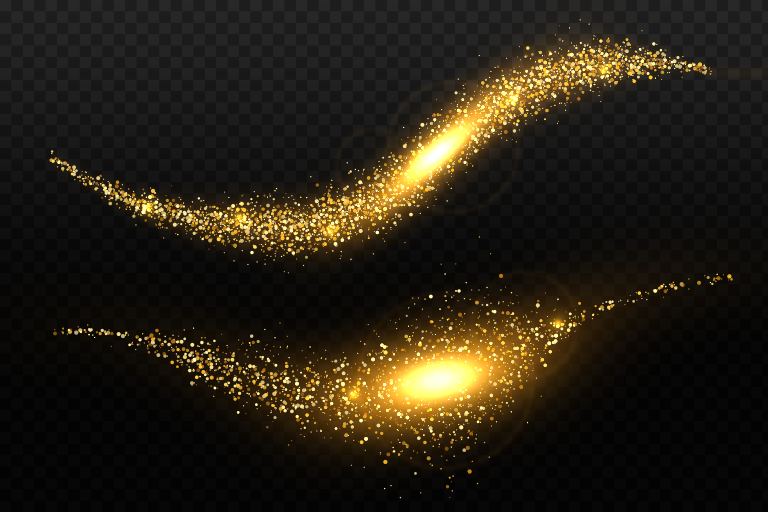
Reproduce this background procedurally as a Shadertoy shader.

```glsl
const vec3 AMBER = vec3(0.60, 0.36, 0.05);
const vec3 GOLD = vec3(0.93, 0.70, 0.13);
const vec3 PALE = vec3(1.0, 0.92, 0.62);
const vec3 WHITE = vec3(1.0, 0.97, 0.86);

vec3 hash3(vec2 p) {
    vec3 k = vec3(dot(p, vec2(127.1, 311.7)), dot(p, vec2(269.5, 183.3)), dot(p, vec2(419.2, 371.9)));
    return fract(sin(k) * 9758.5);
}

mat2 rotation(float angle) {
    float c = cos(angle), s = sin(angle);
    return mat2(c, s, -s, c);
}

float bell(float x) { return exp(-x * x); }

// Cubic between two knots, each given as (x, height, slope)
float hermite(float x, vec3 a, vec3 b) {
    float span = b.x - a.x, t = (x - a.x) / span, s = 1.0 - t;
    return s * s * ((1.0 + 2.0 * t) * a.y + t * span * a.z)
         + t * t * ((3.0 - 2.0 * t) * b.y - s * span * b.z);
}

float curveHeight(float x, bool lower) {
    vec3 a = lower ? vec3(0.10, 0.352, 0.12) : vec3(0.10, 0.695, -0.75);
    vec3 b = lower ? vec3(0.66, 0.229, -0.02) : vec3(0.56, 0.558, 0.0);
    vec3 c = lower ? vec3(1.10, 0.362, 0.53) : vec3(0.854, 0.70, 0.95);
    vec3 d = lower ? vec3(1.43, 0.459, 0.1) : vec3(1.40, 0.857, -0.3);
    x = clamp(x, a.x, d.x);
    return x < b.x ? hermite(x, a, b) : x < c.x ? hermite(x, b, c) : hermite(x, c, d);
}

float halfWidth(float x, bool lower) {
    if (lower) {
        float body = smoothstep(0.15, 0.6, x) * (1.0 - smoothstep(0.95, 1.2, x));
        return 0.008 + 0.052 * body + 0.07 * bell((x - 0.87) / 0.13);
    }
    return 0.007 + 0.040 * smoothstep(0.05, 0.6, x) * (1.0 - smoothstep(1.12, 1.4, x));
}

// Signed distance across the ribbon, corrected for slope
float across(vec2 p, bool lower) {
    float y = curveHeight(p.x, lower);
    float slope = (curveHeight(p.x + 0.01, lower) - y) / 0.01;
    return (p.y - y) / sqrt(1.0 + slope * slope);
}

float ellipseGlow(vec2 p, vec2 center, float angle, vec2 radii) {
    vec2 q = rotation(-angle) * (p - center) / radii;
    return exp(-dot(q, q));
}

float ring(vec2 p, vec2 center, float radius) {
    float d = length(p - center) - radius;
    return bell(d / 0.006) + 0.35 * smoothstep(0.01, -0.06, d) * smoothstep(-radius, 0.0, d);
}

// One jittered dot per cell, kept where the ribbon is dense
vec3 dust(vec2 p, bool lower, float layer, float pixel) {
    float cell = 0.0112 + 0.0004 * layer;
    mat2 turn = rotation(layer * 1.3 + 0.4);
    vec2 id = floor(turn * p / cell + layer * 17.3);
    vec3 h = hash3(id + layer * 31.0);
    vec3 tint = hash3(id.yx + 9.7 + layer * 13.0);
    float radius = mix(0.0012, 0.0042, tint.x * tint.x);
    vec2 spot = id + 0.5 + (h.xy - 0.5) * (1.0 - 2.2 * radius / cell);
    vec2 center = ((spot - layer * 17.3) * cell) * turn;

    float spread = halfWidth(center.x, lower) * (tint.x < 0.3 ? 1.0 : 0.72);
    float density = (lower ? 0.58 : 1.0) * bell(across(center, lower) / spread);
    density *= step(0.10, center.x) * step(center.x, lower ? 1.43 : 1.39);
    float disc = smoothstep(pixel, -pixel, length(p - center) - radius);
    vec3 color = mix(mix(AMBER, GOLD, smoothstep(0.0, 0.4, tint.y)), PALE, smoothstep(0.35, 0.85, tint.y));
    return color * (0.7 + 0.4 * tint.z) * disc * step(h.z + 0.005, density);
}

// Bright points strung along the ribbon
float glints(vec2 p, bool lower, float start, float gap, float count) {
    float light = 0.0;
    for (float i = 0.0; i < count; i++) {
        float x = start + gap * i;
        float y = curveHeight(x, lower) + 0.5 * halfWidth(x, lower) * sin(i * 2.4);
        float d = length(p - vec2(x, y));
        light += bell(d / 0.007) + 0.35 * bell(d / 0.02);
    }
    return light;
}

void mainImage(out vec4 fragColor, in vec2 fragCoord) {
    vec2 p = fragCoord / iResolution.y;
    float pixel = 0.7 / iResolution.y;

    // Checkered backdrop fading downward
    vec2 wave = sin(p * 3.14159 * 45.0);
    float check = smoothstep(-0.08, 0.08, wave.x * wave.y);
    float fade = smoothstep(0.3, 1.1, p.y);
    vec3 color = vec3(mix(0.010, 0.120, fade) + check * mix(0.016, 0.042, fade));

    // Soft light along both ribbons
    float upperBand = bell(across(p, false) / (0.95 * halfWidth(p.x, false) + 0.005));
    float upperEnds = smoothstep(0.1, 0.7, p.x) * smoothstep(1.36, 1.05, p.x);
    float lowerBand = bell(across(p, true) / 0.08);
    color += AMBER * upperBand * (0.08 + 0.5 * upperEnds) * step(0.1, p.x);
    color += AMBER * lowerBand * (0.36 * bell((p.x - 0.82) / 0.32) + 0.12 * bell((p.x - 0.78) / 0.6));

    // Lens rings
    float rings = ring(p, vec2(0.885, 0.713), 0.127) + 0.8 * ring(p, vec2(0.732, 0.674), 0.074)
                + ring(p, vec2(0.87, 0.256), 0.17) + 0.8 * ring(p, vec2(1.025, 0.365), 0.103);
    color += AMBER * 0.07 * rings;

    // Hot cores
    vec2 upperCore = vec2(0.854, 0.70), lowerCore = vec2(0.857, 0.258);
    color += AMBER * 0.45 * ellipseGlow(p, upperCore, 0.74, vec2(0.21, 0.048));
    color += GOLD * 0.75 * ellipseGlow(p, upperCore, 0.74, vec2(0.125, 0.028));
    color += WHITE * ellipseGlow(p, upperCore, 0.70, vec2(0.055, 0.017));
    color += AMBER * 0.62 * ellipseGlow(p, lowerCore, 0.24, vec2(0.21, 0.10));
    color += GOLD * 0.6 * ellipseGlow(p, lowerCore, 0.24, vec2(0.135, 0.06));
    color += WHITE * 0.9 * ellipseGlow(p, lowerCore, 0.18, vec2(0.065, 0.031));

    // Glitter and glints
    vec3 glitter = vec3(0.0);
    for (float i = 0.0; i < 8.0; i++) {
        glitter = max(glitter, dust(p, false, i, pixel));
        glitter = max(glitter, dust(p, true, i + 8.0, pixel));
    }
    color = max(color, glitter + 0.35 * color);
    color += GOLD * 0.7 * (glints(p, false, 0.29, 0.178, 6.0) + glints(p, true, 0.69, 0.4, 2.0));
    fragColor = vec4(min(color, 1.0), 1.0);
}
```
